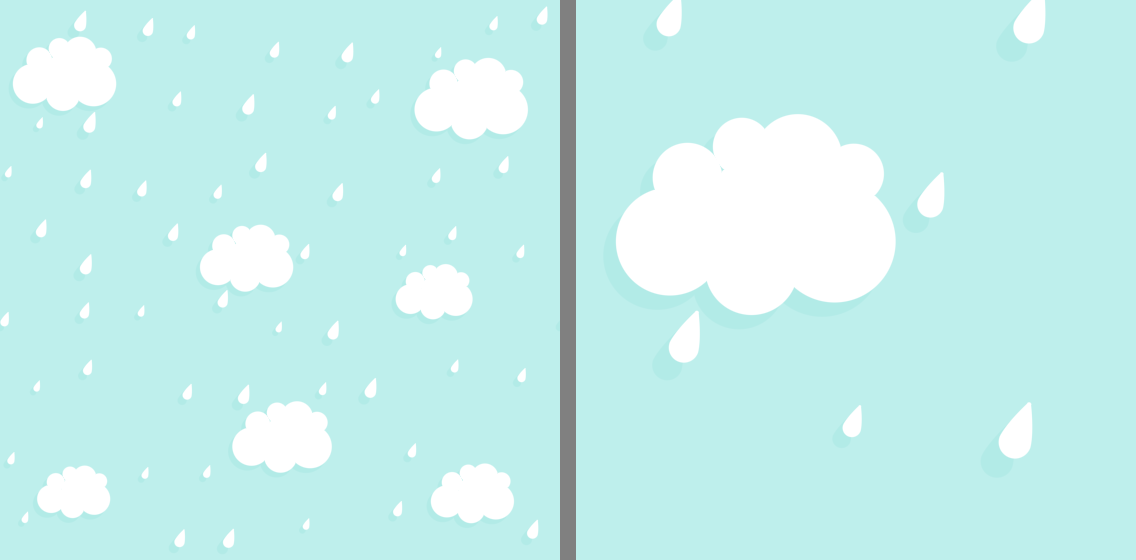
Left, the full canvas; right, a detail of the centre.
A Shadertoy shader for this pattern:

```glsl
vec2 hash22(vec2 p) {
    vec3 q = fract(p.xyx * vec3(.1031, .1030, .0973));
    q += dot(q, q.yzx + 33.33);
    return fract((q.xx + q.yz) * q.zy);
}

// Shortest offset on the repeating tile
vec2 wrapOffset(vec2 d) {
    return d - floor(d + .5);
}

// Cloud of unit width: xy is the puff centre, z its radius
float cloudShape(vec2 p) {
    const vec3 puffs[8] = vec3[8](
        vec3(-.313, -.097, .194), vec3(-.02, -.194, .167),
        vec3(.278, -.097, .219), vec3(-.25, .132, .125),
        vec3(-.055, .243, .104), vec3(.146, .2, .16),
        vec3(.347, .146, .108), vec3(.03, .014, .21));
    float d = 1e3;
    for (int i = 0; i < 8; i++)
        d = min(d, length(p - puffs[i].xy) - puffs[i].z);
    return d;
}

// Jittered 3 by 3 grid of clouds with two gaps
float cloudField(vec2 p) {
    float d = 1e3;
    for (int i = 0; i < 9; i++) {
        vec2 cell = vec2(i % 3, i / 3);
        if (cell.y == cell.x + 1.) continue;
        vec2 centre = (cell + .5 + .36 * (hash22(cell + 7.) - .5)) / 3.;
        float width = mix(.13, .206, fract(float(i) * .618));
        d = min(d, width * cloudShape(wrapOffset(p - centre) / width));
    }
    return d;
}

// Leaning teardrop of unit height, round at the base and narrow at the tip
float dropShape(vec2 p) {
    vec2 axis = vec2(.25, .67);
    p += axis * .3;
    float t = clamp(dot(p, axis) / dot(axis, axis), 0., 1.);
    return length(p - axis * t) - mix(.29, .04, pow(t, 1.4));
}

float coverage(float d) {
    float edge = .8 / iResolution.y;
    return 1. - smoothstep(-edge, edge, d);
}

void mainImage(out vec4 fragColor, in vec2 fragCoord) {
    vec2 p = fragCoord / iResolution.y;
    float body = cloudField(p);
    float shadow = cloudField(p + vec2(.0075, .0085));

    // Staggered 8 by 8 grid of raindrops, kept clear of the clouds
    for (int i = 0; i < 64; i++) {
        vec2 cell = vec2(i % 8, i / 8);
        vec2 jitter = .56 * (hash22(cell + 31.) - .5);
        vec2 centre = (cell + .5 + vec2(.5 * mod(cell.y, 2.), 0) + jitter) / 8.;
        vec2 d = wrapOffset(p - centre);
        if (length(d) > .06 || cloudField(centre) < .022) continue;
        float height = mix(.019, .037, hash22(cell + 83.).x);
        body = min(body, height * dropShape(d / height));
        shadow = min(shadow, height * dropShape(d / height + vec2(.32, .34)));
    }

    vec3 sky = vec3(.745, .937, .925);
    vec3 shade = vec3(.7, .92, .907);
    vec3 colour = mix(sky, shade, coverage(shadow));
    colour = mix(colour, vec3(1), coverage(body));
    fragColor = vec4(colour, 1);
}
```
